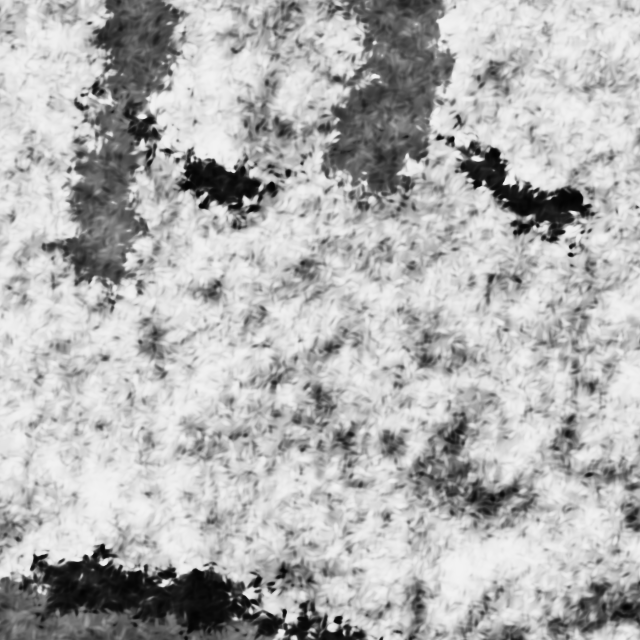
Give the GLSL for this texture, as a three.js fragment shader.

```glsl
#define LIT_LEVEL 1.95
#define HOLLOW_LEVEL -0.45
#define CREVICE_LEVEL -2.3
#define PEAK_TONE 0.95
#define GRAIN_SCALE 8.0
#define GRAIN_OCTAVES 4
#define GRAIN_WIDTH 0.45
#define GRAIN_TILT 0.6
#define RAGGEDNESS 0.02

varying vec2 vUv;

vec2 hash2(vec2 c) {
  vec3 q = fract(c.xyx * vec3(0.1031, 0.1030, 0.0973));
  q += dot(q, q.yzx + 33.33);
  return fract((q.xx + q.yz) * q.zy);
}

// Cellular noise: soft, tilted leaf-shaped splats of random sign
float flecks(vec2 p) {
  vec2 cell = floor(p);
  float sum = 0.0;
  for (int j = -1; j <= 1; j++) {
    for (int i = -1; i <= 1; i++) {
      for (int k = 0; k < 2; k++) {
        vec2 id = cell + vec2(float(i), float(j));
        vec2 seed = id + 57.0 * float(k);
        vec2 look = hash2(seed + 211.3);
        vec2 d = p - id - hash2(seed + 31.7);
        float angle = GRAIN_TILT + 2.6 * (look.x - 0.5);
        float c = cos(angle), s = sin(angle);
        vec2 leaf = vec2(c * d.x + s * d.y, (c * d.y - s * d.x) / GRAIN_WIDTH);
        float w = max(1.0 - dot(leaf, leaf), 0.0);
        sum += (look.y * 2.0 - 1.0) * w * w;
      }
    }
  }
  return sum * 2.3;
}

// Layered flecks from clumps down to fine grains
float foliage(vec2 p) {
  float sum = 0.0;
  float scale = GRAIN_SCALE;
  for (int i = 0; i < GRAIN_OCTAVES; i++) {
    sum += 0.5 * flecks(p * scale + 19.0 * float(i + 1));
    scale *= 2.25;
  }
  return sum;
}

// Grey gaps between the mounds, and the floor at the lower left
float hollowMask(vec2 p, float ragged) {
  float d = 1.0;
  for (int i = 0; i < 2; i++) {
    float k = float(i);
    float centre = 0.19 + 0.41 * k + 0.035 * sin(p.y * 13.0 + 2.2);
    float foot = mix(0.6, 0.78, k);
    vec2 offset = vec2(p.x - centre, min(p.y - foot, 0.0));
    d = min(d, length(offset) - mix(0.05, 0.08, k));
  }
  float ground = max(p.y - 0.12 + 0.35 * p.x * p.x, p.x - 0.46);
  d = min(d, ground) + ragged;
  return smoothstep(0.018, -0.018, d);
}

// Black shade along the scalloped foot of the mounds
float creviceMask(vec2 p, float ragged) {
  float phase = 12.08 * (p.x - 0.12);
  float scallop = 0.81 - 0.11 * p.x + 0.06 * cos(phase);
  float shaded = smoothstep(0.0, 0.6, sin(phase - 0.5));
  float upper = abs(p.y - scallop) + 0.05 * (1.0 - shaded);
  float lower = abs(p.y - 0.09 + 0.35 * p.x * p.x);
  lower += 0.06 * smoothstep(0.06, 0.0, p.x);
  float d = min(upper, lower) + ragged;
  return smoothstep(0.045, 0.01, d);
}

void main() {
  float grain = foliage(vUv);
  float clump = flecks(vUv * 11.0 + 91.0);
  float ragged = RAGGEDNESS * (0.7 * grain + 0.5 * clump);

  // Lit foliage with a dim diagonal belt and a dim lower right corner
  float belt = (vUv.y - 0.62 + 0.45 * vUv.x) / 0.1;
  float dim = exp(-belt * belt) * smoothstep(0.0, 0.3, vUv.x);
  dim += smoothstep(0.13, 0.0, vUv.y) * smoothstep(0.4, 0.65, vUv.x);
  float level = LIT_LEVEL + grain;
  level -= 2.0 * dim * smoothstep(-0.4, 1.3, clump);

  // Calmer tones inside the shade
  level = mix(level, HOLLOW_LEVEL + 0.45 * grain, hollowMask(vUv, ragged));
  level = mix(level, CREVICE_LEVEL + 0.6 * grain, creviceMask(vUv, ragged));

  float tone = PEAK_TONE / (1.0 + exp(-level));
  gl_FragColor = vec4(vec3(tone), 1.0);
}
```
